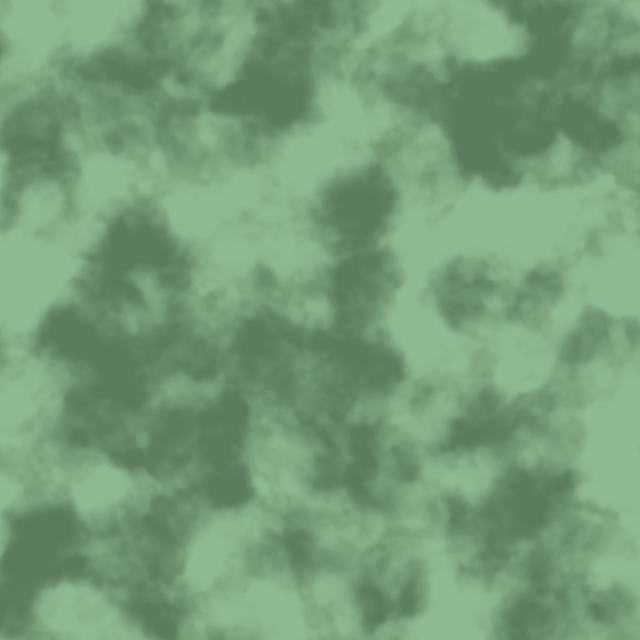
This texture is drawn by a WebGL 2 fragment shader. Its source:

```glsl
#version 300 es
precision highp float;
// Soft mottled green clouds: octaves of smooth cellular noise, barely warped,
// then squeezed by a smoothstep so that light and dark patches flatten out
// and the tones between them blend.

#define BASE_CELLS 10.0
#define OCTAVES 4
#define GAIN 0.52
#define BLEND_SHARPNESS 5.0
#define JITTER 0.7
#define WARP 0.06
#define DARK_EDGE 0.245
#define LIGHT_EDGE 0.72
#define DARK_GREEN vec3(0.358, 0.488, 0.363)
#define LIGHT_GREEN vec3(0.557, 0.731, 0.572)

uniform vec2 u_resolution;
out vec4 fragColor;

// Three random values in 0..1 for an integer cell and a layer number.
vec3 hashCell(ivec2 cell, int layer) {
    uvec3 v = uvec3(ivec3(cell, layer)) * 1664525u + 1013904223u;
    v.x += v.y * v.z;
    v.y += v.z * v.x;
    v.z += v.x * v.y;
    v ^= v >> 16u;
    v.x += v.y * v.z;
    v.y += v.z * v.x;
    v.z += v.x * v.y;
    return vec3(v >> 8u) / 16777216.0;
}

// Cellular noise: values of nearby jittered points, blended by distance.
float cellNoise(vec2 p, int layer) {
    vec2 base = floor(p);
    vec2 local = p - base;
    float total = 0.0;
    float weightSum = 1e-6;
    for (int y = -1; y <= 1; y++) {
        for (int x = -1; x <= 1; x++) {
            vec3 rnd = hashCell(ivec2(base) + ivec2(x, y), layer);
            vec2 point = vec2(x, y) + 0.5 + JITTER * (rnd.xy - 0.5);
            vec2 offset = point - local;
            float weight = exp(-BLEND_SHARPNESS * dot(offset, offset));
            total += weight * rnd.z;
            weightSum += weight;
        }
    }
    return total / weightSum;
}

// Octaves of noise, each rotated and twice as fine as the last.
float cloud(vec2 p) {
    const mat2 turn = mat2(1.6, 1.2, -1.2, 1.6);
    float total = 0.0;
    float amplitude = 1.0;
    float amplitudeSum = 0.0;
    for (int i = 0; i < OCTAVES; i++) {
        total += amplitude * cellNoise(p, i + 1);
        amplitudeSum += amplitude;
        amplitude *= GAIN;
        p = turn * p + 3.7;
    }
    return total / amplitudeSum;
}

void main() {
    vec2 p = BASE_CELLS * gl_FragCoord.xy / u_resolution.y;

    // Layered sines bend the patch outlines a little.
    vec2 bend = sin(p.yx * 2.3 + vec2(0.4, 1.9)) + 0.5 * sin(p * 4.1 + p.yx);
    float density = cloud(p + WARP * bend);

    float tone = smoothstep(DARK_EDGE, LIGHT_EDGE, density);
    fragColor = vec4(mix(DARK_GREEN, LIGHT_GREEN, tone), 1.0);
}
```
